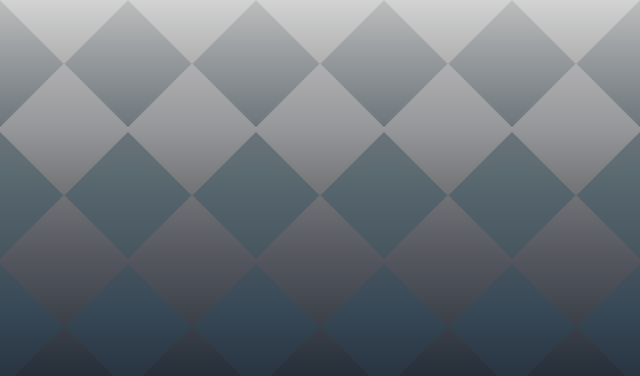
Give the GLSL for this pattern, as a WebGL 1 fragment shader.

```glsl
precision highp float;
// Five columns of slate diamonds on a pale ground, nearly touching at the tips.
// Diamonds are a repeated L1 distance; both layers carry their own vertical
// gradient, so the pattern darkens and loses contrast towards the bottom.

uniform vec2 u_resolution;

const float COLUMNS = 5.0;      // diamonds across the width
const float ROW_PITCH = 1.028;  // row spacing, in column widths
const float FIRST_ROW = 0.498;  // depth of the first row of centres
const float RADIUS = 0.496;     // centre to tip, in column widths
const float EDGE_PIXELS = 0.8;  // half width of the smoothed edge
const float GRADIENT_STEPS = 6.0;

// Ground colours, top to bottom
const vec3 GROUND_0 = vec3(0.820, 0.825, 0.820);
const vec3 GROUND_1 = vec3(0.690, 0.690, 0.695);
const vec3 GROUND_2 = vec3(0.595, 0.598, 0.610);
const vec3 GROUND_3 = vec3(0.455, 0.460, 0.470);
const vec3 GROUND_4 = vec3(0.345, 0.350, 0.385);
const vec3 GROUND_5 = vec3(0.250, 0.270, 0.300);
const vec3 GROUND_6 = vec3(0.145, 0.180, 0.225);

// Diamond colours, top to bottom
const vec3 SLATE_0 = vec3(0.740, 0.742, 0.745);
const vec3 SLATE_1 = vec3(0.580, 0.595, 0.605);
const vec3 SLATE_2 = vec3(0.425, 0.465, 0.485);
const vec3 SLATE_3 = vec3(0.340, 0.400, 0.430);
const vec3 SLATE_4 = vec3(0.285, 0.340, 0.375);
const vec3 SLATE_5 = vec3(0.215, 0.280, 0.335);
const vec3 SLATE_6 = vec3(0.160, 0.205, 0.255);

// Blend weight of the gradient segment that starts at stop i
float segment(float depth, float i) {
    return clamp(depth * GRADIENT_STEPS - i, 0.0, 1.0);
}

vec3 groundColor(float depth) {
    vec3 c = mix(GROUND_0, GROUND_1, segment(depth, 0.0));
    c = mix(c, GROUND_2, segment(depth, 1.0));
    c = mix(c, GROUND_3, segment(depth, 2.0));
    c = mix(c, GROUND_4, segment(depth, 3.0));
    c = mix(c, GROUND_5, segment(depth, 4.0));
    return mix(c, GROUND_6, segment(depth, 5.0));
}

vec3 slateColor(float depth) {
    vec3 c = mix(SLATE_0, SLATE_1, segment(depth, 0.0));
    c = mix(c, SLATE_2, segment(depth, 1.0));
    c = mix(c, SLATE_3, segment(depth, 2.0));
    c = mix(c, SLATE_4, segment(depth, 3.0));
    c = mix(c, SLATE_5, segment(depth, 4.0));
    return mix(c, SLATE_6, segment(depth, 5.0));
}

// Signed distance to the nearest diamond of the grid, negative inside
float diamondGrid(vec2 p) {
    vec2 pitch = vec2(1.0, ROW_PITCH);
    vec2 local = p - vec2(0.0, FIRST_ROW);
    local = mod(local + 0.5 * pitch, pitch) - 0.5 * pitch;
    return (abs(local.x) + abs(local.y) - RADIUS) * sqrt(0.5);
}

void main() {
    // Origin at the top left, y downwards, one unit per column
    float unitsPerPixel = COLUMNS / u_resolution.x;
    vec2 fromTop = vec2(gl_FragCoord.x, u_resolution.y - gl_FragCoord.y);
    vec2 p = fromTop * unitsPerPixel;
    float depth = fromTop.y / u_resolution.y;

    float edge = EDGE_PIXELS * unitsPerPixel;
    float inside = 1.0 - smoothstep(-edge, edge, diamondGrid(p));
    vec3 color = mix(groundColor(depth), slateColor(depth), inside);
    gl_FragColor = vec4(color, 1.0);
}
```
